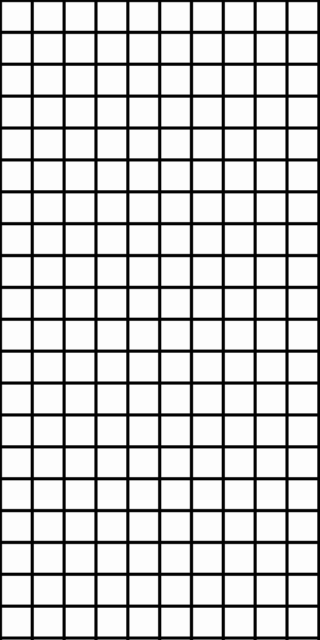
This pattern is drawn by a Shadertoy shader. Its source:

```glsl
const vec3 PAPER = vec3(0.993);
const vec3 INK = vec3(0.008);

// All lengths are fractions of the canvas width
const vec2 PITCH = vec2(0.09950, 0.09962);
const vec2 FIRST_LINE = vec2(0.0014, 0.0016);
const float LINE_WIDTH = 0.0098;
const float EDGE_BLUR = 0.0043;

// Distance on each axis to the nearest line centre of a repeating grid
vec2 gridDistance(vec2 p, vec2 origin, vec2 pitch) {
    vec2 cell = (p - origin) / pitch;
    return abs(fract(cell + 0.5) - 0.5) * pitch;
}

// Soft coverage of a stroke, 1 at its core and 0 outside
vec2 strokeCoverage(vec2 dist, float width, float blur) {
    return clamp((0.5 * width - dist) / blur + 0.5, 0.0, 1.0);
}

void mainImage(out vec4 fragColor, in vec2 fragCoord) {
    // Measure from the top left corner
    vec2 p = vec2(fragCoord.x, iResolution.y - fragCoord.y) / iResolution.x;
    float blur = max(EDGE_BLUR, 1.0 / iResolution.x);

    // Vertical and horizontal strokes
    vec2 dist = gridDistance(p, FIRST_LINE, PITCH);
    vec2 stroke = strokeCoverage(dist, LINE_WIDTH, blur);

    // Union of both stroke directions
    float ink = 1.0 - (1.0 - stroke.x) * (1.0 - stroke.y);
    fragColor = vec4(mix(PAPER, INK, ink), 1.0);
}
```
